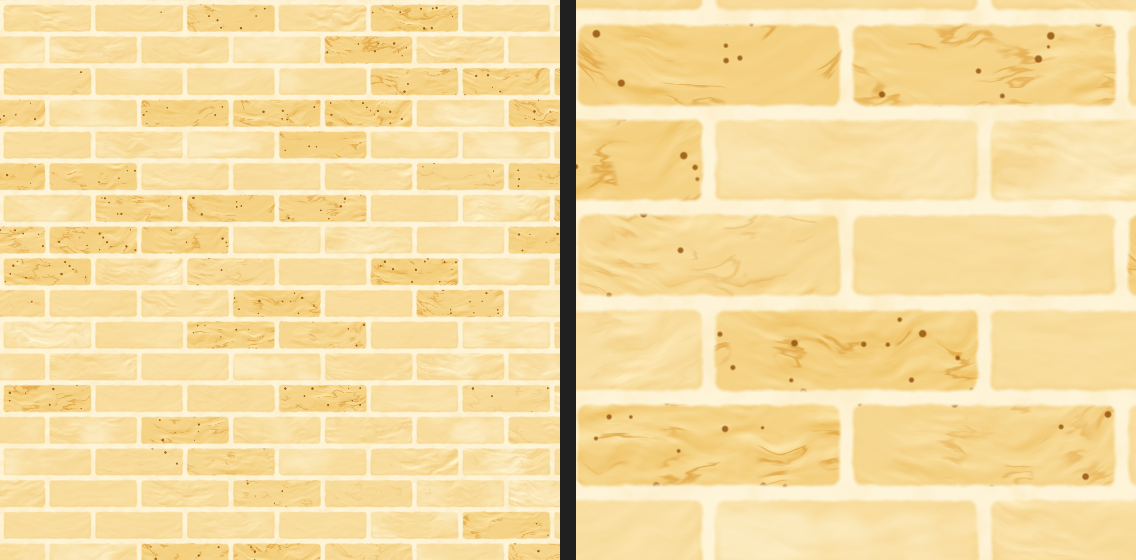
Left: the whole. Right: its middle third, enlarged.
Give the GLSL for this texture, as a WebGL 2 fragment shader.

```glsl
#version 300 es
precision highp float;

uniform vec2 u_resolution;
out vec4 fragColor;

const vec2 PERIOD = vec2(0.1639, 0.0566);   // brick plus joint
const vec2 ORIGIN = vec2(0.0026, 0.0042);   // first joint from the top left
const vec2 JOINT = vec2(0.0080, 0.0090);
const float CORNER = 0.005;

const vec3 MORTAR = vec3(0.995, 0.955, 0.845);
const vec3 CREAM = vec3(0.985, 0.915, 0.735);
const vec3 PALE = vec3(0.98, 0.885, 0.66);
const vec3 HONEY = vec3(0.97, 0.855, 0.595);
const vec3 GOLD = vec3(0.955, 0.81, 0.485);
const vec3 AMBER = vec3(0.87, 0.62, 0.22);
const vec3 PIT = vec3(0.58, 0.33, 0.05);

float hash(vec2 p) {
  vec3 h = fract(vec3(p.xyx) * 0.1031);
  h += dot(h, h.yzx + 33.33);
  return fract((h.x + h.y) * h.z);
}

float noise(vec2 p) {
  vec2 i = floor(p), f = fract(p);
  f = f * f * (3.0 - 2.0 * f);
  return mix(mix(hash(i), hash(i + vec2(1, 0)), f.x),
             mix(hash(i + vec2(0, 1)), hash(i + vec2(1, 1)), f.x), f.y);
}

float fbm(vec2 p) {
  float sum = 0.0, gain = 0.5;
  for (int i = 0; i < 4; i++) {
    sum += gain * noise(p);
    p = mat2(1.6, 1.2, -1.2, 1.6) * p + 7.3;
    gain *= 0.5;
  }
  return sum / 0.9375;
}

float roundedBox(vec2 p, vec2 halfSize, float radius) {
  vec2 d = abs(p) - halfSize + radius;
  return length(max(d, 0.0)) + min(max(d.x, d.y), 0.0) - radius;
}

// Sagging folds pressed into the clay
float folds(vec2 q, vec2 seed, float bend) {
  float sag = q.y - bend * q.x * q.x;
  float warp = 0.25 * noise(q * 2.5 + seed);
  return fbm(vec2(q.x * 1.5, (sag + warp) * 4.5) + seed);
}

// Small scattered holes, one candidate per grid cell
float pits(vec2 q, vec2 seed, float density, float softness) {
  vec2 g = q * 8.0 + seed;
  vec2 id = floor(g);
  vec2 centre = 0.35 + 0.3 * vec2(hash(id + 3.1), hash(id + 8.7));
  float radius = 0.12 + 0.2 * hash(id + 5.9);
  float spot = 1.0 - smoothstep(radius - softness, radius + softness, length(fract(g) - centre));
  return spot * step(1.0 - density, hash(id));
}

// q is measured in brick heights from the brick centre
vec3 brickFace(vec2 q, vec2 cell, float pixel) {
  vec2 seed = floor(vec2(hash(cell + 11.0), hash(cell + 29.0)) * 180.0);
  float kind = hash(cell + 53.0);
  float worn = smoothstep(0.62, 0.82, kind);
  float pale = 1.0 - smoothstep(0.15, 0.5, kind);
  float rough = max(worn, smoothstep(0.3, 0.8, hash(cell + 71.0)));
  float bend = 0.05 + 0.2 * hash(cell + 97.0);

  // Uneven firing tone
  float cloud = fbm(q * vec2(0.9, 1.4) + seed);
  vec3 color = mix(HONEY, PALE, 0.5 * cloud + 0.1);
  color = mix(color, CREAM, pale * smoothstep(0.4, 0.75, cloud));
  color = mix(color, GOLD, worn * (0.45 + 0.6 * cloud));

  // Lit relief of the folds
  float fold = folds(q, seed, bend);
  float relief = fold - folds(q + vec2(0.04, -0.07), seed, bend);
  float patches = smoothstep(0.3, 0.65, noise(q * 1.6 + seed + 4.0));
  color += relief * (0.25 + rough * patches) * vec3(0.07, 0.19, 0.36);

  // Cracks and pits on worn bricks
  float crack = 1.0 - smoothstep(0.0, 0.06, abs(fold - 0.48));
  float broken = smoothstep(0.45, 0.7, noise(q * 3.0 + seed + 19.0));
  color = mix(color, AMBER, crack * broken * (0.12 * rough + 0.6 * worn));
  float holes = pits(q, seed, 0.05 * worn, max(0.1, 4.0 * pixel));
  return mix(color, PIT, 0.85 * holes);
}

void main() {
  vec2 uv = gl_FragCoord.xy / u_resolution;
  float pixel = 1.0 / min(u_resolution.x, u_resolution.y);

  // Running bond: alternate rows shift by half a brick
  vec2 wall = vec2(uv.x, 1.0 - uv.y) - ORIGIN;
  float row = floor(wall.y / PERIOD.y);
  wall.x += 0.5 * PERIOD.x * mod(row, 2.0);
  vec2 cell = floor(wall / PERIOD);
  vec2 local = (fract(wall / PERIOD) - 0.5) * PERIOD * vec2(1, -1);

  // Slightly ragged brick outline
  float ragged = (fbm(uv * 110.0) - 0.5) * 0.0026;
  float edge = roundedBox(local, 0.5 * (PERIOD - JOINT), CORNER) + ragged;
  float soft = max(0.0016, 0.75 * pixel);
  float brick = 1.0 - smoothstep(-soft, soft, edge);

  vec3 face = brickFace(local / PERIOD.y, cell, pixel / PERIOD.y);
  float rim = smoothstep(-0.005, -0.001, edge);
  face = mix(face, GOLD, 0.3 * rim * smoothstep(-0.02, 0.02, -local.y));
  vec3 mortar = mix(MORTAR, CREAM, 0.5 * smoothstep(0.4, 0.8, fbm(uv * 70.0)));
  fragColor = vec4(mix(mortar, face, brick), 1.0);
}
```
